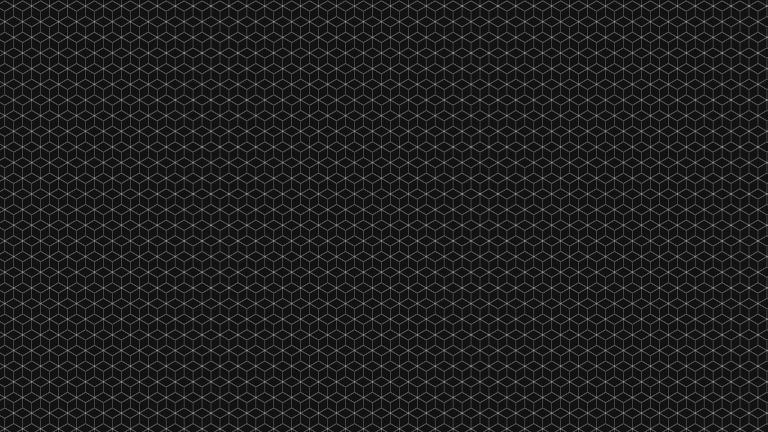
Give the GLSL for this pattern, as a WebGL 2 fragment shader.

```glsl
#version 300 es
precision highp float;

uniform vec2 u_resolution;
out vec4 fragColor;

const float COLUMNS_PER_HEIGHT = 24.09;     // cubes side by side in one canvas height
const float ROWS = 27.59;                   // cube rows from bottom to top
const vec2 NODE_OFFSET = vec2(0.267, 0.204); // first junction, in columns and rows
const float LINE_WIDTH = 0.031;             // in cube widths
const float SLANT_STRENGTH = 1.12;
const float UPRIGHT_STRENGTH = 0.76;
const vec3 BACKGROUND = vec3(0.07);
const vec3 LINE_COLOR = vec3(0.52);
const float ROW_STEP = 0.8660254;           // row spacing in cube widths

// Offset from the nearest junction of a triangular lattice
vec2 nearestJunction(vec2 p) {
    vec2 period = vec2(1.0, 2.0 * ROW_STEP);
    vec2 a = p - period * round(p / period);
    vec2 shifted = p - 0.5 * period;
    vec2 b = shifted - period * round(shifted / period);
    return dot(a, a) < dot(b, b) ? a : b;
}

// Share of a pixel footprint covered by a thin line at distance d
float lineCoverage(float d, float footprint) {
    float halfLine = 0.5 * LINE_WIDTH;
    float halfPixel = 0.5 * footprint;
    float overlap = min(d + halfLine, halfPixel) - max(d - halfLine, -halfPixel);
    return max(overlap, 0.0) / footprint;
}

void main() {
    vec2 uv = gl_FragCoord.xy / u_resolution.y;
    vec2 grid = uv * vec2(COLUMNS_PER_HEIGHT, ROWS) - NODE_OFFSET;
    vec2 local = nearestJunction(grid * vec2(1.0, ROW_STEP));
    float pixel = COLUMNS_PER_HEIGHT / u_resolution.y;

    // Six spokes per junction join into stacked cubes
    float upright = lineCoverage(abs(local.x), pixel);
    float rising = lineCoverage(abs(dot(local, vec2(-0.5, ROW_STEP))), pixel * 1.2);
    float falling = lineCoverage(abs(dot(local, vec2(0.5, ROW_STEP))), pixel * 1.2);

    // Overlapping lines add up, so junctions glow
    float ink = UPRIGHT_STRENGTH * upright + SLANT_STRENGTH * (rising + falling);
    fragColor = vec4(mix(BACKGROUND, LINE_COLOR, min(ink, 1.0)), 1.0);
}
```
